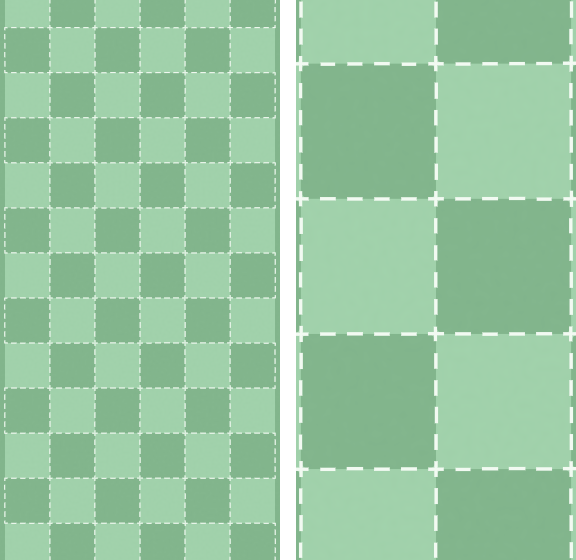
Left, the full canvas; right, a detail of the centre.
This pattern is drawn by a Shadertoy shader. Its source:

```glsl
const float PITCH = 0.1609;          // cell side, in canvas widths
const float COLUMNS = 6.0;           // whole cells on the board
const float FIRST_ROW = 0.1313;      // height of the lowest seam, in canvas widths
const float CORNER = 0.065;          // the lengths below are in cells
const float STITCHES = 5.0;          // stitches along one cell side
const float STITCH_HALF_LENGTH = 0.058;
const float STITCH_HALF_WIDTH = 0.0125;
const float STITCH_WOBBLE = 0.007;
const float CLOTH_GRAIN = 0.006;
const vec3 DARK_GREEN = vec3(0.51, 0.71, 0.55);
const vec3 LIGHT_GREEN = vec3(0.63, 0.82, 0.67);
const vec3 THREAD = vec3(0.95, 0.98, 0.95);

vec2 hashGradient(vec2 p) {
    float angle = 6.2832 * fract(sin(dot(p, vec2(127.1, 311.7))) * 43758.5);
    return vec2(cos(angle), sin(angle));
}

float gradientNoise(vec2 p) {
    vec2 i = floor(p), f = fract(p);
    vec2 u = f * f * f * (f * (f * 6.0 - 15.0) + 10.0);
    vec2 e = vec2(1.0, 0.0);
    float a = dot(hashGradient(i), f);
    float b = dot(hashGradient(i + e.xy), f - e.xy);
    float c = dot(hashGradient(i + e.yx), f - e.yx);
    float d = dot(hashGradient(i + e.xx), f - e.xx);
    return mix(mix(a, b, u.x), mix(c, d, u.x), u.y);
}

float sdBox(vec2 p, vec2 halfSize) {
    vec2 q = abs(p) - halfSize;
    return length(max(q, 0.0)) + min(max(q.x, q.y), 0.0);
}

float coverage(float d, float aa) {
    return 1.0 - smoothstep(-aa, aa, d);
}

bool isDark(vec2 cell) {
    return mod(cell.x + cell.y, 2.0) < 0.5;
}

// Distance to a dashed seam; p.x runs along it, p.y is measured in cells across
float sdSeam(vec2 p, float seed) {
    float line = round(p.y);
    float stitch = round(p.x * STITCHES);
    float wobble = gradientNoise(vec2(stitch * 0.73 + 0.4, line * 1.7 + seed));
    vec2 center = vec2(stitch / STITCHES, line + STITCH_WOBBLE * wobble);
    float halfLength = STITCH_HALF_LENGTH * (1.0 + 0.12 * wobble);
    return sdBox(p - center, vec2(halfLength, STITCH_HALF_WIDTH));
}

void mainImage(out vec4 fragColor, in vec2 fragCoord) {
    vec2 uv = fragCoord / iResolution.x;
    vec2 margin = vec2(0.5 - 0.5 * COLUMNS * PITCH, FIRST_ROW);
    vec2 p = (uv - margin) / PITCH;
    float aa = 0.6 / (iResolution.x * PITCH);

    // Checkerboard with rounded dark patches
    vec2 cell = floor(p);
    cell.x = clamp(cell.x, 0.0, COLUMNS - 1.0);
    vec2 local = p - cell - 0.5;
    bool darkCell = isDark(cell);
    float patchDistance = darkCell
        ? sdBox(local, vec2(0.5 - CORNER)) - CORNER
        : 0.5 - max(abs(local.x), abs(local.y));
    float darkMask = coverage(patchDistance, aa);

    // Plain strips beside the board
    float boardDistance = abs(p.x - 0.5 * COLUMNS) - 0.5 * COLUMNS;
    float outside = 1.0 - coverage(boardDistance, aa);
    darkMask = 1.0 - (1.0 - darkMask) * (1.0 - outside);
    vec3 color = mix(LIGHT_GREEN, DARK_GREEN, darkMask);

    // Soft cloth grain
    color += CLOTH_GRAIN * gradientNoise(uv * 90.0);

    // Stitched seams; the outer sides are sewn only along dark patches
    float column = round(p.x);
    bool innerLine = column > 0.5 && column < COLUMNS - 0.5;
    float upright = coverage(sdSeam(p.yx, 5.3), aa);
    upright *= (innerLine || darkCell) ? 1.0 : 0.0;
    float level = coverage(sdSeam(p, 19.6), aa);
    level *= coverage(boardDistance - STITCH_HALF_WIDTH, aa);
    color = mix(color, THREAD, max(upright, level));

    fragColor = vec4(color, 1.0);
}
```
